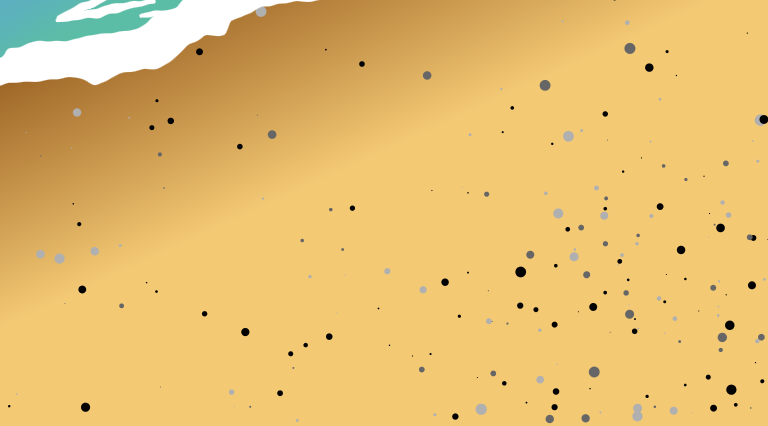
Reproduce this texture procedurally as a Shadertoy shader.

```glsl
// A beach seen from above: wet sand drying along a slanted gradient, a foamy
// shoreline drawn as warped height curves over teal water, and dark pebbles
// scattered by rotated hash grids that grow denser toward the lower right.

const vec3 WET_SAND = vec3(0.625, 0.405, 0.155);
const vec3 DRY_SAND = vec3(0.955, 0.788, 0.455);
const vec3 FOAM = vec3(1.0);
const vec3 DEEP_WATER = vec3(0.36, 0.69, 0.75);
const vec3 SHALLOW_WATER = vec3(0.36, 0.74, 0.65);
const vec2 DRYING_SLOPE = vec2(0.46, 1.0);   // across, down from the top
const float WET_START = 0.20;
const float DRY_END = 0.77;
const float RAGGED = 0.008;                  // foam edge roughness
const vec2 PEBBLE_CENTRE = vec2(1.50, 0.18);
const float PEBBLE_BASE = 0.10;
const float PEBBLE_CROWD = 0.50;
const int LARGE_LAYERS = 3;
const int ALL_LAYERS = 5;

// Integer hash giving three values in 0..1
vec3 hash3(vec2 cell, int seed) {
    uvec3 v = uvec3(ivec3(ivec2(cell), seed) + 4096);
    v = v * 1664525u + 1013904223u;
    v.x += v.y * v.z; v.y += v.z * v.x; v.z += v.x * v.y;
    v ^= v >> 16u;
    v.x += v.y * v.z; v.y += v.z * v.x; v.z += v.x * v.y;
    return vec3(v >> 8u) / 16777216.0;
}

float cornerGradient(vec2 cell, vec2 offset) {
    float angle = 6.2832 * hash3(cell, 91).x;
    return dot(vec2(cos(angle), sin(angle)), offset);
}

float gradientNoise(vec2 p) {
    vec2 i = floor(p), f = p - i, e = vec2(1.0, 0.0);
    vec2 u = f * f * f * (f * (f * 6.0 - 15.0) + 10.0);
    float low = mix(cornerGradient(i, f), cornerGradient(i + e, f - e), u.x);
    float high = mix(cornerGradient(i + e.yx, f - e.yx),
                     cornerGradient(i + 1.0, f - 1.0), u.x);
    return mix(low, high, u.y);
}

float bump(float x, float centre, float width) {
    float d = (x - centre) / width;
    return exp(-d * d);
}

float coverage(float dist) {
    return clamp(0.5 - dist / max(fwidth(dist), 1e-5), 0.0, 1.0);
}

// Depth below the top edge where foam meets sand
float shoreDepth(float x) {
    return 0.200 - 0.10 * x + 0.022 * bump(x, 0.232, 0.03)
        - 0.068 * smoothstep(0.36, 0.49, x)
        - 0.024 * smoothstep(0.525, 0.545, x)
        - 0.033 * smoothstep(0.535, 0.62, x)
        - 0.05 * max(x - 0.75, 0.0);
}

// Depth below the top edge where water meets foam
float waterDepth(float x) {
    return 0.120 - 0.165 * x + 0.016 * bump(x, 0.0, 0.012)
        - 0.012 * bump(x, 0.085, 0.035)
        - 0.025 * smoothstep(0.32, 0.37, x)
        - 0.026 * smoothstep(0.40, 0.435, x);
}

float streak(vec2 p, vec2 a, vec2 b, float radius) {
    vec2 ab = b - a;
    float t = clamp(dot(p - a, ab) / dot(ab, ab), 0.0, 1.0);
    return length(p - a - ab * t) - radius * (0.55 + 1.8 * t * (1.0 - t));
}

// One layer of pebbles, each kept inside its own grid cell
vec3 addPebbles(vec3 colour, vec2 p, int layer, float pixel) {
    bool large = layer < LARGE_LAYERS;
    float size = large ? 0.11 : 0.075;
    float angle = 0.4 + 1.1 * float(layer);
    mat2 turn = mat2(cos(angle), sin(angle), -sin(angle), cos(angle));
    vec2 cell = floor(turn * p / size);
    vec3 place = hash3(cell, layer), look = hash3(cell, layer + 20);
    float radius = large ? mix(0.005, 0.0135, pow(look.x, 1.3))
                         : mix(0.001, 0.0055, look.x * look.x);
    vec2 centre = (cell + 0.5) * size + (place.xy - 0.5) * (size - 2.0 * radius - 0.004);
    centre = centre * turn;

    vec2 away = (centre - PEBBLE_CENTRE) * vec2(1.0, 1.3);
    float chance = PEBBLE_BASE + PEBBLE_CROWD * exp(-5.0 * dot(away, away));
    float tone = look.y < 0.45 ? 0.01 : (look.y < 0.72 ? 0.40 : 0.69);
    float dist = length(p - centre) - radius;
    float cover = clamp(0.5 - dist / pixel, 0.0, 1.0) * step(place.z, chance);
    return mix(colour, vec3(tone), cover);
}

void mainImage(out vec4 fragColor, in vec2 fragCoord) {
    float pixel = 1.0 / iResolution.y;
    vec2 p = fragCoord * pixel;
    vec2 shore = vec2(p.x, 1.0 - p.y);       // measured from the upper left

    // Sand and pebbles
    float dryness = clamp((dot(shore, DRYING_SLOPE) - WET_START) / (DRY_END - WET_START), 0.0, 1.0);
    vec3 colour = mix(WET_SAND, DRY_SAND, dryness);
    for (int layer = 0; layer < ALL_LAYERS; layer++)
        colour = addPebbles(colour, p, layer, pixel);

    // Foam with ragged edges
    vec2 warp = vec2(gradientNoise(shore * 28.0), gradientNoise(shore * 28.0 + 37.0));
    vec2 q = shore + RAGGED * warp;
    colour = mix(colour, FOAM, coverage(q.y - shoreDepth(q.x)));

    // Water, crossed by a curl of foam
    vec3 water = mix(DEEP_WATER, SHALLOW_WATER, smoothstep(0.0, 0.2, shore.x * 0.6 + shore.y));
    float curl = streak(q, vec2(0.135, 0.048), vec2(0.36, 0.003), 0.010);
    curl = min(curl, streak(q, vec2(0.137, 0.043), vec2(0.25, -0.006), 0.010));
    curl = min(curl, streak(q, vec2(0.33, 0.038), vec2(0.42, 0.022), 0.006));
    water = mix(water, FOAM, coverage(curl));
    colour = mix(colour, water, coverage(q.y - waterDepth(q.x)));

    fragColor = vec4(colour, 1.0);
}
```
